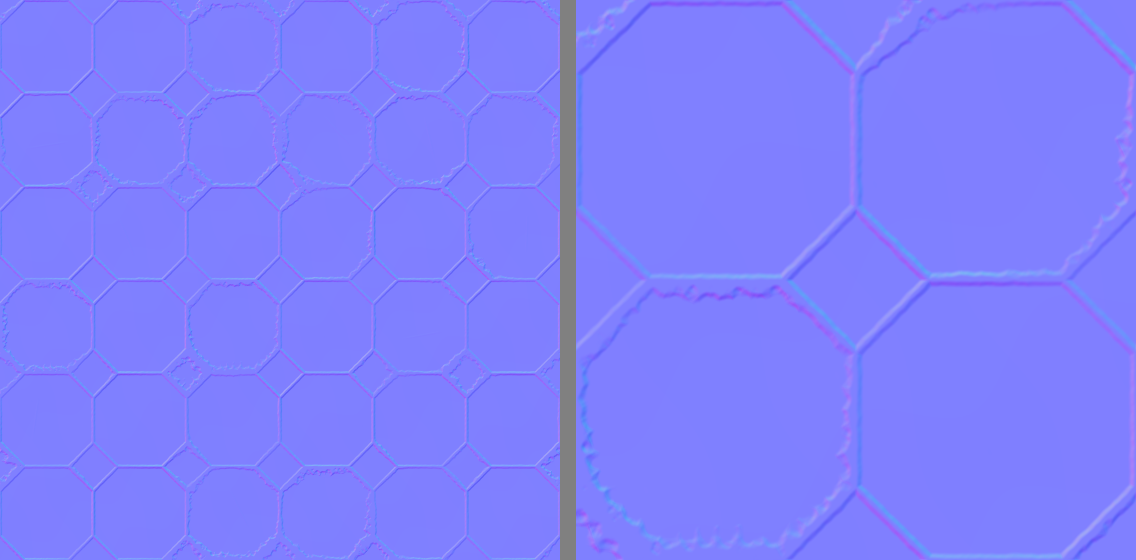
Left: the whole. Right: its middle third, enlarged.
This texture map is drawn by a WebGL 1 fragment shader. Its source:

```glsl
precision highp float;

// Tangent-space normal map of a floor of octagons with small square insets.
// A height field of tiles, grooves and chipped rims is differentiated; wear
// comes from wrapping cellular noise, and green points down the canvas.

uniform vec2 u_resolution;

const float TILES = 6.0;

vec2 hash2(vec2 cell) {
  vec2 k = vec2(dot(cell, vec2(127.1, 311.7)), dot(cell, vec2(269.5, 183.3)));
  return fract(sin(k) * 4375.85);
}

// Distance to the nearest scattered point; repeats every "period" cells.
float cellular(vec2 p, float period) {
  vec2 base = floor(p);
  float nearest = 4.0;
  for (int y = -1; y <= 1; y++) {
    for (int x = -1; x <= 1; x++) {
      vec2 cell = base + vec2(float(x), float(y));
      vec2 offset = cell + hash2(mod(cell, period)) - p;
      nearest = min(nearest, dot(offset, offset));
    }
  }
  return min(sqrt(nearest), 1.0);
}

// Faint hairline across a few of the octagons.
float scratch(vec2 q, vec2 seed) {
  float angle = 6.2832 * seed.x;
  vec2 along = vec2(cos(angle), sin(angle));
  float across = abs(dot(q, vec2(-along.y, along.x)) - 0.3 * (seed.y - 0.5));
  float reach = 1.0 - smoothstep(0.1, 0.25, abs(dot(q, along)));
  return step(0.65, seed.y) * reach * (1.0 - smoothstep(0.0, 0.015, across));
}

float height(vec2 p) {
  // Distance from the rim of the octagon or of the inset at its corner.
  vec2 q = fract(p) - 0.5;
  vec2 toEdge = 0.5 - abs(q);
  float diagonal = (toEdge.x + toEdge.y - 0.26) * 0.7071;
  bool octagon = diagonal > 0.0;
  float rim = octagon ? min(min(toEdge.x, toEdge.y), diagonal) : -diagonal;

  // Each tile has its own wear, gathered in patches.
  vec2 id = octagon ? mod(floor(p), TILES) : mod(floor(p + 0.5), TILES) + 17.0;
  vec2 seed = hash2(id + 3.0);
  float patches = 1.0 - cellular(p * 1.5 + 0.37, TILES * 1.5);
  float wear = smoothstep(0.58, 1.0, 0.6 * seed.x + 0.5 * patches);

  // Chips eat into the rim and soften its slope.
  float grain = cellular(p * 16.0, TILES * 16.0);
  float fine = cellular(p * 31.0 + 0.5, TILES * 31.0);
  float bite = (0.004 + 0.075 * wear) * grain + (0.003 + 0.02 * wear) * fine;
  float top = smoothstep(0.0, 0.021 + 0.03 * wear, rim - bite);

  float depth = 0.0045 + 0.0015 * sin(2.0944 * (p.x + 2.0 * p.y))
                               * sin(1.0472 * (5.0 * p.x - p.y));
  float line = octagon ? scratch(q, seed) : 0.0;
  return depth * top - 0.0002 * line;
}

void main() {
  vec2 p = gl_FragCoord.xy / u_resolution * TILES;

  // Central differences spanning at least one pixel smooth the edges.
  float e = max(0.006, 0.5 * TILES / min(u_resolution.x, u_resolution.y));
  float dx = height(p + vec2(e, 0.0)) - height(p - vec2(e, 0.0));
  float dy = height(p + vec2(0.0, e)) - height(p - vec2(0.0, e));

  vec3 normal = normalize(vec3(-dx, dy, 2.0 * e));
  gl_FragColor = vec4(0.5 + 0.5 * normal, 1.0);
}
```
